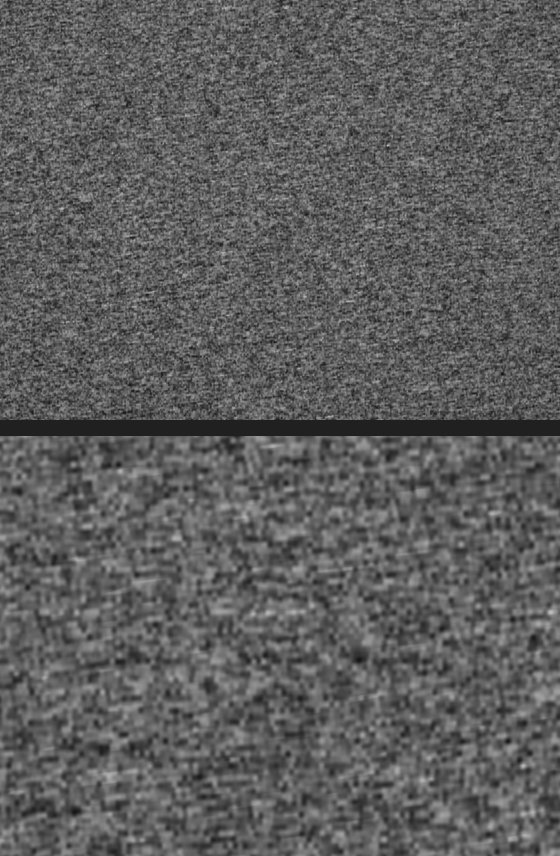
Top: the whole. Bottom: its middle third, enlarged.
Write a WebGL 1 fragment shader that draws this texture.

```glsl
precision highp float;
// Heathered grey jersey: short, slightly rising streaks of light and dark fibre
// under a fine stitch grain. Each layer is row-shifted value noise at its own
// scale; sparse pale fibres and a soft light falloff finish the cloth.

#define BASE_GREY 0.366
#define TILT 0.12
#define GRAIN_AMOUNT 0.30
#define STREAK_AMOUNT 0.15
#define THREAD_AMOUNT 0.20
#define PATCH_AMOUNT 0.025
#define FIBRE_AMOUNT 0.11
#define WALE_AMOUNT 0.008

uniform vec2 u_resolution;

float hash(vec2 cell) {
  return fract(sin(dot(cell, vec2(127.1, 311.7))) * 43758.5453);
}

// Smooth noise along one row; a random shift keeps rows from lining up.
float rowNoise(float x, float row, float seed) {
  x += 17.0 * hash(vec2(row, seed + 5.3));
  float cell = floor(x);
  float blend = smoothstep(0.0, 1.0, x - cell);
  vec2 key = vec2(cell, row + seed);
  return mix(hash(key), hash(key + vec2(1.0, 0.0)), blend);
}

// Two-dimensional noise centred on zero.
float clothNoise(vec2 p, float seed) {
  float row = floor(p.y);
  float blend = smoothstep(0.0, 1.0, p.y - row);
  return mix(rowNoise(p.x, row, seed), rowNoise(p.x, row + 1.0, seed), blend) - 0.5;
}

void main() {
  // Canvas units: height is one; the fibre axis rises gently to the right.
  vec2 p = gl_FragCoord.xy / u_resolution.y;
  vec2 uv = gl_FragCoord.xy / u_resolution;
  vec2 fibre = mat2(cos(TILT), -sin(TILT), sin(TILT), cos(TILT)) * p;

  // A slow wobble keeps the streaks from running perfectly straight.
  fibre.y += 0.006 * clothNoise(fibre * vec2(9.0, 7.0), 3.7);

  // Layers from broad to fine.
  float patches = clothNoise(fibre * vec2(14.0, 34.0), 11.3);
  float streaks = clothNoise(fibre * vec2(50.0, 185.0), 23.9);
  float threads = clothNoise(fibre * vec2(105.0, 235.0), 41.1);
  float grain = clothNoise(p * vec2(250.0, 205.0), 67.7);

  // Pale fibres are the rare peaks of another stretched layer.
  float fibres = smoothstep(0.25, 0.46, clothNoise(fibre * vec2(40.0, 165.0), 83.2));

  // Faint vertical wales of the knit.
  float wales = sin(6.2832 * 150.0 * (p.x + 0.02 * p.y));

  float grey = BASE_GREY;
  grey += PATCH_AMOUNT * patches + STREAK_AMOUNT * streaks;
  grey += THREAD_AMOUNT * threads + GRAIN_AMOUNT * grain;
  grey += FIBRE_AMOUNT * fibres * (0.7 + grain) + WALE_AMOUNT * wales;

  // Light is strongest a little above the centre.
  vec2 fromLight = uv - vec2(0.45, 0.65);
  grey *= 1.03 - 0.16 * dot(fromLight, fromLight);

  gl_FragColor = vec4(vec3(clamp(grey, 0.0, 1.0)), 1.0);
}
```
